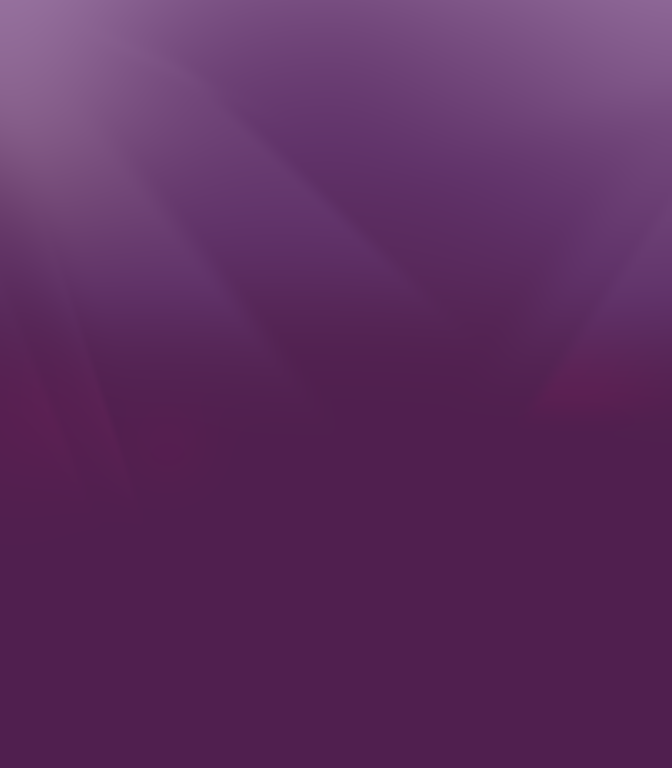
This background is drawn by a Shadertoy shader. Its source:

```glsl
// Signed distance to the line a-b, positive on its lower-left when it runs down to the right
float side(vec2 p, vec2 a, vec2 b) {
    vec2 along = normalize(b - a), q = p - a;
    return along.x * q.y - along.y * q.x;
}

// Light sheet with one crisp border that thins out behind it
float sheet(vec2 p, vec2 a, vec2 b, float soft, float spread) {
    float d = side(p, a, b);
    return smoothstep(-soft, soft, d) * exp(-max(d, 0.0) / spread);
}

float glow(vec2 p, vec2 center, float falloff) {
    vec2 q = p - center;
    return exp(-dot(q, q) * falloff);
}

float fade(float y, float start, float end) {
    return 1.0 - smoothstep(start, end, y);
}

void mainImage(out vec4 fragColor, in vec2 fragCoord) {
    // Height units, y pointing down, width kept at 0.875
    vec2 uv = fragCoord / iResolution.xy;
    vec2 p = vec2(uv.x * 0.875, 1.0 - uv.y);

    // Ambient light from above and the two corner glows
    float light = 0.5 * exp(-4.5 * p.y) * fade(p.y, 0.33, 0.56);
    light += 0.45 * glow(p, vec2(0.0, 0.07), 22.0);
    light += 0.27 * glow(p, vec2(0.9, 0.07), 16.0);

    // Broad sheets falling from the left corner
    float leftLimit = smoothstep(-0.04, 0.07, side(p, vec2(0.195, 0.703), vec2(0.0, 0.24)));
    float wide = sheet(p, vec2(0.299, 0.143), vec2(0.547, 0.378), 0.014, 0.5);
    float inner = sheet(p, vec2(0.195, 0.247), vec2(0.41, 0.521), 0.02, 0.4);
    light += 0.10 * wide * leftLimit * fade(p.y, 0.24, 0.48) * smoothstep(0.02, 0.2, p.y);
    light += 0.10 * inner * leftLimit * fade(p.y, 0.34, 0.60) * smoothstep(0.08, 0.3, p.y);

    // Faint crease above the wide sheet
    float crease = side(p, vec2(0.169, 0.065), vec2(0.352, 0.15));
    light += 0.025 * exp(-crease * crease * 9000.0)
        * smoothstep(0.08, 0.18, p.x) * fade(p.x, 0.26, 0.40);

    // Narrow shafts low on the left
    float shafts = sheet(p, vec2(0.065, 0.31), vec2(0.195, 0.703), 0.006, 0.05)
        + 0.6 * sheet(p, vec2(0.026, 0.43), vec2(0.13, 0.69), 0.008, 0.05);
    shafts *= smoothstep(0.22, 0.42, p.y) * fade(p.y, 0.52, 0.71);
    light += 0.035 * shafts;

    // Slanted veil and sheets on the right
    float veil = side(p, vec2(0.875, 0.13), vec2(0.52, 0.26));
    light += 0.05 * smoothstep(-0.04, 0.05, veil) * smoothstep(0.42, 0.62, p.x) * fade(p.y, 0.1, 0.28);
    float rays = 0.06 * sheet(p, vec2(0.677, 0.43), vec2(0.875, 0.13), 0.035, 0.5)
        + 0.055 * sheet(p, vec2(0.677, 0.547), vec2(0.875, 0.26), 0.012, 0.4);
    light += rays * smoothstep(0.12, 0.3, p.y) * fade(p.y, 0.36, 0.555);

    // Rose tint where the rays die out
    float rose = 0.6 * shafts * smoothstep(0.4, 0.55, p.y)
        + 0.5 * glow(p, vec2(0.02, 0.56), 90.0)
        + 0.5 * glow(p, vec2(0.22, 0.58), 300.0);
    float rightTip = glow(vec2(p.x, p.y * 1.6), vec2(0.75, 0.83), 70.0);
    rose += 0.9 * rightTip * smoothstep(-0.01, 0.015, side(p, vec2(0.677, 0.547), vec2(0.875, 0.26)))
        * fade(p.y, 0.51, 0.57);

    vec3 color = vec3(0.313, 0.122, 0.308) + light * vec3(0.30, 0.35, 0.30);
    color.b += 0.04 * smoothstep(0.0, 0.25, light) * (1.0 - 0.6 * glow(p, vec2(0.0, 0.25), 25.0));
    color += rose * vec3(0.04, -0.006, 0.008);
    fragColor = vec4(color, 1.0);
}
```
